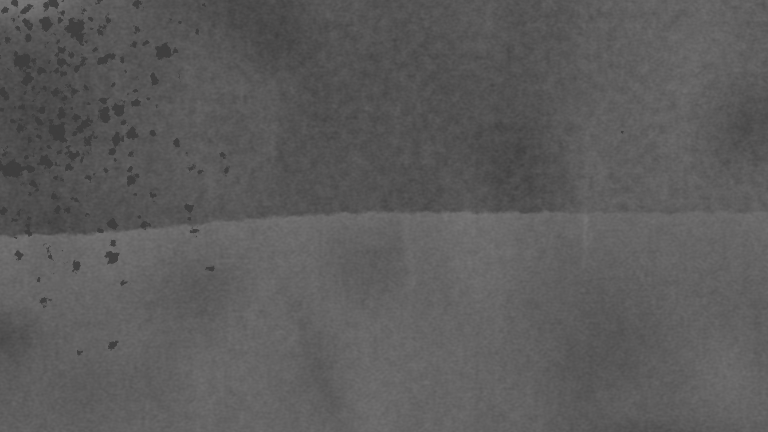
Write a Shadertoy shader that draws this texture.

```glsl
const float UPPER_TONE = 0.355;
const float LOWER_TONE = 0.395;
const float INK_TONE = 0.235;
const float INK_OPACITY = 0.88;
const float GRAIN = 0.042;
const float MOTTLE = 0.045;
const float CLOUD = 0.030;
const float FOLD_GLOW = 0.030;
const float RAGGED = 0.017;

// Large blots: centre and radius, in canvas heights
const vec3 BLOTS[8] = vec3[8](
    vec3(0.172, 0.935, 0.021), vec3(0.050, 0.855, 0.020),
    vec3(0.377, 0.880, 0.018), vec3(0.135, 0.695, 0.019),
    vec3(0.030, 0.610, 0.022), vec3(0.243, 0.735, 0.015),
    vec3(0.305, 0.690, 0.013), vec3(0.180, 0.382, 0.009));

vec2 hash2(vec2 p) {
    vec3 q = fract(p.xyx * vec3(0.1031, 0.1030, 0.0973));
    q += dot(q, q.yzx + 33.33);
    return fract((q.xx + q.yz) * q.zy);
}

float cornerSlope(vec2 cell, vec2 offset) {
    return dot(hash2(cell) * 2.0 - 1.0, offset);
}

float gradientNoise(vec2 p) {
    vec2 i = floor(p), f = fract(p);
    vec2 u = f * f * f * (f * (f * 6.0 - 15.0) + 10.0);
    vec2 e = vec2(1.0, 0.0);
    return mix(mix(cornerSlope(i, f), cornerSlope(i + e, f - e), u.x),
               mix(cornerSlope(i + e.yx, f - e.yx), cornerSlope(i + 1.0, f - 1.0), u.x), u.y);
}

float fbm(vec2 p) {
    float sum = 0.0, amp = 1.0;
    for (int k = 0; k < 4; k++) {
        sum += amp * gradientNoise(p);
        p = mat2(1.6, 1.2, -1.2, 1.6) * p + 17.3;
        amp *= 0.55;
    }
    return sum;
}

float stain(vec2 p, vec2 centre, vec2 radius) {
    vec2 d = (p - centre) / radius;
    return exp(-dot(d, d));
}

// Signed distance to scattered specks, one per grid cell
float specks(vec2 p, float scale, float size) {
    vec2 cell = floor(p * scale);
    float d = 1.0;
    for (int j = -1; j <= 1; j++)
    for (int i = -1; i <= 1; i++) {
        vec2 id = cell + vec2(i, j);
        vec2 centre = (id + hash2(id + 41.0)) / scale;
        float density = stain(centre, vec2(0.10, 0.77), vec2(0.24, 0.29));
        vec2 r = hash2(id + 97.0);
        float radius = size * r.x * step(r.y, density * 0.85);
        d = min(d, radius > 0.0 ? length(p - centre) - radius : 1.0);
    }
    return d;
}

float inkCoverage(vec2 p, float pixel) {
    float d = min(specks(p, 17.0, 0.016), specks(p + 0.013, 40.0, 0.009));
    for (int i = 0; i < 8; i++)
        d = min(d, length(p - BLOTS[i].xy) - BLOTS[i].z);
    d += RAGGED * fbm(p * 55.0);
    return 1.0 - smoothstep(-pixel, pixel, d);
}

float upperStains(vec2 p) {
    float t = -0.055 * stain(p, vec2(0.65, 0.92), vec2(0.10, 0.09));
    t -= 0.050 * stain(p, vec2(0.50, 1.00), vec2(0.13, 0.07));
    t -= 0.040 * stain(p, vec2(0.93, 0.77), vec2(0.25, 0.33));
    t -= 0.045 * stain(p, vec2(1.19, 0.65), vec2(0.10, 0.14));
    t -= 0.020 * stain(p, vec2(1.27, 0.95), vec2(0.13, 0.12));
    t -= 0.065 * stain(p, vec2(1.75, 0.71), vec2(0.10, 0.10));
    t -= 0.060 * stain(p, vec2(0.08, 0.72), vec2(0.24, 0.24));
    t -= 0.030 * stain(p, vec2(0.08, 0.49), vec2(0.28, 0.07));
    t += 0.110 * stain(p, vec2(0.03, 1.00), vec2(0.15, 0.05));
    // Tide marks with one sharp side
    t -= 0.016 * smoothstep(0.635, 0.65, p.x) * stain(p, vec2(0.65, 0.63), vec2(0.18, 0.18));
    return t + 0.024 * smoothstep(1.30, 1.36, p.x);
}

float lowerStains(vec2 p) {
    float t = -0.080 * stain(p, vec2(0.00, 0.225), vec2(0.10, 0.06));
    t -= 0.030 * stain(p, vec2(0.10, 0.07), vec2(0.28, 0.17));
    t -= 0.040 * stain(p, vec2(0.44, 0.33), vec2(0.13, 0.08));
    t -= 0.042 * stain(p, vec2(0.87, 0.39), vec2(0.10, 0.09));
    t -= 0.040 * stain(p, vec2(1.43, 0.14), vec2(0.23, 0.17));
    t -= 0.030 * stain(p, vec2(1.30, 0.32), vec2(0.07, 0.15));
    t -= 0.040 * stain(p, vec2(1.50, 0.00), vec2(0.25, 0.03));
    t += 0.030 * stain(p, vec2(1.68, 0.11), vec2(0.12, 0.10));
    t += 0.020 * stain(p, vec2(0.86, 0.10), vec2(0.07, 0.14));
    float streakX = 0.68 + 0.38 * (0.31 - p.y);
    t -= 0.028 * stain(p, vec2(streakX, 0.13), vec2(0.035, 0.20));
    t += 0.025 * stain(p, vec2(0.948, 0.40), vec2(0.010, 0.10));
    return t;
}

void mainImage(out vec4 fragColor, in vec2 fragCoord) {
    vec2 p = fragCoord / iResolution.y;
    float pixel = 1.0 / iResolution.y;
    vec2 soft = p + 0.025 * vec2(fbm(p * 7.0), fbm(p * 7.0 + 31.0));

    // Ragged horizontal fold
    float fold = 0.453 + 0.055 * smoothstep(0.0, 0.9, p.x);
    float height = p.y - fold + 0.009 * fbm(p * 32.0);
    float above = smoothstep(-0.003 - pixel, 0.003 + pixel, height);
    float upper = UPPER_TONE + upperStains(soft) - 0.015 * exp(-abs(height) * 16.0);
    float lower = LOWER_TONE + lowerStains(soft) + FOLD_GLOW * exp(-abs(height) * 14.0)
                - 0.012 * smoothstep(1.25, 1.40, p.x);
    float tone = mix(lower, upper, above);
    tone += 0.035 * stain(p, vec2(1.355, 0.47), vec2(0.007, 0.07));

    // Paper texture
    tone += CLOUD * fbm(p * vec2(6.0, 4.0) + 5.0);
    tone += MOTTLE * fbm(p * 42.0 + 11.0) * mix(0.65, 1.0, above);
    tone += GRAIN * gradientNoise(p * vec2(110.0, 145.0));

    tone = mix(tone, INK_TONE, INK_OPACITY * inkCoverage(p, pixel));
    fragColor = vec4(tone * vec3(1.006, 0.997, 0.997), 1.0);
}
```
